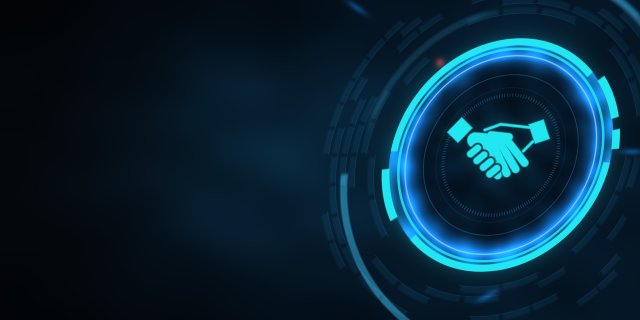
This background is drawn by a Shadertoy shader. Its source:

```glsl
#define CENTER vec2(1.565, 0.5156)
#define RADII vec2(0.389, 0.324)
#define TILT 0.887
#define CYAN vec3(0.13, 0.91, 0.94)
#define BLUE vec3(0.06, 0.38, 0.70)
#define TEAL vec3(0.16, 0.48, 0.58)
#define LILAC vec3(0.58, 0.82, 1.0)
#define NIGHT vec3(0.014, 0.028, 0.042)
#define NAVY vec3(0.018, 0.085, 0.145)

float hash(vec2 p) {
    return fract(sin(dot(p, vec2(127.1, 311.7))) * 43758.5);
}

float gradDot(vec2 cell, vec2 f, vec2 corner) {
    float a = 6.2832 * hash(cell + corner);
    return dot(vec2(cos(a), sin(a)), f - corner);
}

float gradientNoise(vec2 p) {
    vec2 i = floor(p), f = fract(p);
    vec2 s = f * f * f * (f * (f * 6.0 - 15.0) + 10.0);
    return mix(mix(gradDot(i, f, vec2(0, 0)), gradDot(i, f, vec2(1, 0)), s.x),
               mix(gradDot(i, f, vec2(0, 1)), gradDot(i, f, vec2(1, 1)), s.x), s.y);
}

mat2 rotation(float a) {
    return mat2(cos(a), -sin(a), sin(a), cos(a));
}

float band(float x, float lo, float hi, float aa) {
    return smoothstep(lo - aa, lo + aa, x) * (1.0 - smoothstep(hi - aa, hi + aa, x));
}

float glow(float x, float width) {
    return exp(-x * x / (width * width));
}

// Sector between two angles in degrees, counterclockwise
float sector(float angle, float from, float to, float soft) {
    float d = abs(mod(angle - 0.5 * (from + to) + 180.0, 360.0) - 180.0);
    return 1.0 - smoothstep(-soft, soft, d - 0.5 * (to - from));
}

float capsule(vec2 p, vec2 a, vec2 b, float r) {
    vec2 ab = b - a;
    return length(p - a - ab * clamp(dot(p - a, ab) / dot(ab, ab), 0.0, 1.0)) - r;
}

float box(vec2 p, vec2 halfSize) {
    vec2 d = abs(p) - halfSize;
    return length(max(d, 0.0)) + min(max(d.x, d.y), 0.0);
}

// Two clasped hands, in tenths of the canvas height
float handshake(vec2 p) {
    float d = capsule(p, vec2(-0.8, 0.46), vec2(-0.1, 0.4), 0.25);
    d = min(d, capsule(p, vec2(-0.3, 0.62), vec2(0.25, 0.56), 0.13));
    for (int i = 0; i < 4; i++) {
        float k = float(i);
        vec2 tip = vec2(-0.1 + 0.28 * k, -0.63 + 0.03 * k + 0.033 * k * k);
        d = min(d, capsule(p, vec2(-0.4 + 0.2 * k, 0.15 + 0.1 * k), tip, 0.13));
    }
    for (int i = 0; i < 4; i++) {
        vec2 a = vec2(-0.95, 0.03) + float(i) * vec2(0.2, -0.21);
        float knuckle = capsule(p, a, a + vec2(0.23, 0.19), 0.11);
        d = min(max(d, 0.05 - knuckle), knuckle);
    }
    d = min(d, capsule(p, vec2(-0.5, 0.78), vec2(0.0, 0.96), 0.045));
    d = min(d, capsule(p, vec2(0.0, 0.96), vec2(0.9, 0.86), 0.045));
    d = min(d, capsule(p, vec2(1.0, 0.42), vec2(0.7, 0.12), 0.045));
    d = min(d, box(rotation(-0.78) * (p - vec2(-1.28, 0.78)), vec2(0.24, 0.33)));
    return min(d, box(rotation(0.32) * (p - vec2(1.2, 0.73)), vec2(0.25, 0.32)));
}

float streak(vec2 p, vec2 at, float angle) {
    vec2 q = rotation(angle) * (p - at) / vec2(0.035, 0.01);
    return exp(-dot(q, q));
}

void mainImage(out vec4 fragColor, in vec2 fragCoord) {
    vec2 uv = fragCoord / iResolution.xy * vec2(2.0, 1.0);
    float px = 1.0 / iResolution.y;
    vec2 p = uv - CENTER;
    float r = length(rotation(TILT) * p / RADII);
    float angle = degrees(atan(p.y, p.x));
    float aa = 2.0 * px;

    // Hazy backdrop
    vec3 col = mix(NIGHT, NAVY, smoothstep(0.0, 1.0, uv.x));
    vec2 haze = (uv - vec2(0.88, 0.5)) / vec2(0.42, 0.32);
    col += vec3(0.012, 0.06, 0.08) * exp(-dot(haze, haze));
    col *= 1.0 + 0.35 * gradientNoise(uv * vec2(4.0, 6.0));
    col *= 1.0 - 0.4 * smoothstep(0.2, 0.5, abs(uv.y - 0.5)) * (1.0 - smoothstep(0.9, 1.5, uv.x));

    // Scattered panels and hairlines around the dial
    for (int i = 0; i < 6; i++) {
        float k = float(i), inner = 1.13 + 0.085 * k;
        float cell = angle / 360.0 * (20.0 + 4.0 * k);
        float on = step(0.55, hash(vec2(floor(cell), k)));
        float edge = band(fract(cell), 0.06, 0.94, 0.04);
        col += on * edge * band(r, inner, inner + 0.055, 0.015) * vec3(0.012, 0.05, 0.07);
        col += on * band(r, inner, inner + 0.004, aa) * vec3(0.02, 0.1, 0.14);
    }
    col += TEAL * 0.22 * band(r, 1.23, 1.29, 0.02) * sector(angle, 95.0, 165.0, 8.0);
    col += TEAL * 0.6 * band(r, 1.53, 1.59, 0.02) * sector(angle, 36.0, 62.0, 5.0);
    float arcRadius = length(uv - vec2(1.589, 0.4));
    col += TEAL * 0.65 * band(arcRadius, 0.504, 0.526, 0.004) * sector(angle, 187.0, 246.0, 1.0);
    col += BLUE * 0.5 * (streak(p, vec2(-0.45, 0.46), -0.6) + streak(p, vec2(-0.04, -0.44), 0.5)
                       + streak(p, vec2(0.41, 0.01), 0.0));

    // Dial interior with blue light along the rim
    float inside = 1.0 - smoothstep(1.0 - aa, 1.0 + aa, r);
    float cloud = gradientNoise(p * 14.0 + 3.0);
    vec3 dial = vec3(0.018, 0.085, 0.15) + vec3(0.01, 0.05, 0.08) * cloud;
    dial += BLUE * (0.75 + 0.8 * cloud) * smoothstep(0.66, 0.94, r);
    dial += BLUE * 0.35 * glow(r - 0.82, 0.08) * sector(angle, 180.0, 325.0, 30.0);
    dial += TEAL * 0.4 * band(r, 0.685, 0.692, aa);
    float ticks = band(fract(angle / 2.5), 0.3, 0.7, 0.15);
    dial += TEAL * 0.3 * ticks * band(r, 0.5, 0.53, aa);
    dial += TEAL * 0.15 * band(r, 0.575, 0.58, aa);
    col = mix(col, dial, inside);

    // Luminous rim, side tabs and halo
    float rimArc = max(sector(angle, 42.0, 178.0, 0.5), sector(angle, 223.0, 356.0, 0.5));
    float tabs = max(sector(angle, 187.0, 211.0, 0.5), sector(angle, 18.0, 37.5, 0.5));
    tabs = max(tabs, sector(angle, 3.0, 12.5, 0.5)) * band(r, 0.99, 1.06, aa);
    col += CYAN * 0.22 * exp(-abs(r - 0.98) * 16.0);
    col = mix(col, CYAN, max(band(r, 0.94, 1.0, aa) * rimArc, tabs));
    col = mix(col, CYAN, 0.85 * band(r, 0.9, 0.922, aa));
    col += BLUE * 0.5 * glow(r - 0.85, 0.035);
    col = mix(col, LILAC, 0.85 * band(r, 0.846, 0.857, aa));
    col += vec3(0.5, 0.08, 0.05) * glow(length(p - vec2(-0.19, 0.288)), 0.014);

    // Central pictogram
    float hands = handshake(p * 10.0);
    col += CYAN * 0.1 * exp(-max(hands, 0.0) * 5.0);
    col = mix(col, CYAN, 1.0 - smoothstep(-10.0 * px, 10.0 * px, hands));

    fragColor = vec4(clamp(col, 0.0, 1.0), 1.0);
}
```
